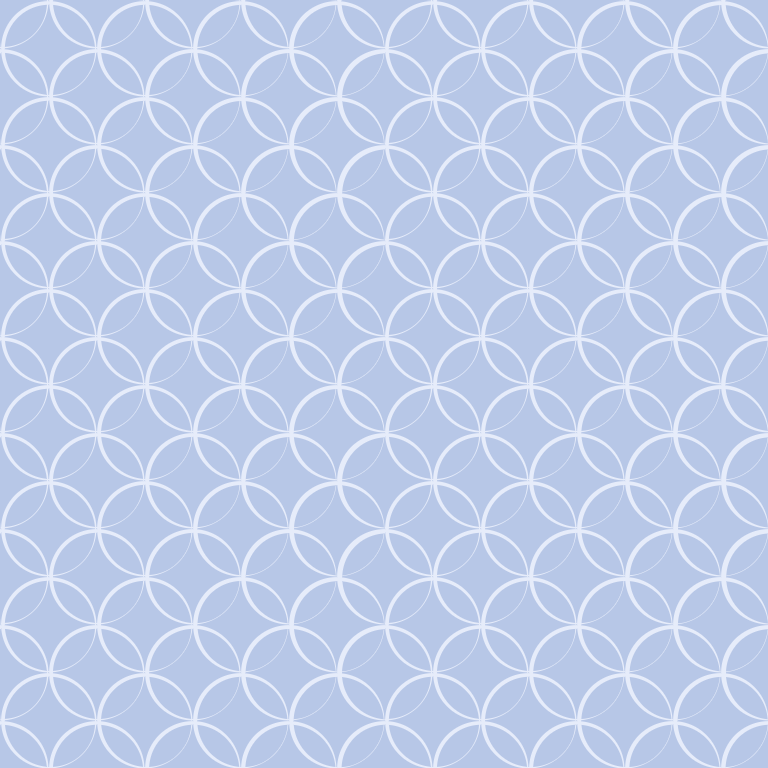
A Shadertoy shader for this pattern:

```glsl
// Interlaced circles drawn as tapering brush-like rings, pale on periwinkle blue.
#define BLOCKS 2.0        // blocks of varied rings across and down
#define STEPS 8.0         // ring radii per block
#define RADIUS 0.993      // outer radius, in lattice steps
#define WIDTH 0.054       // mean stroke width
#define TILT 0.031        // extra width towards the upper left
#define FLATTEN 0.008     // fuller sides across the tilt axis
#define DRIFT 0.017       // leftward weight gained along a block
#define SWELL 0.021       // upper-left weight gained in mid block
#define HAIRLINE 0.011    // thinnest stroke
#define INSET vec2(0.016, -0.016)
#define GROUND vec3(0.718, 0.780, 0.906)
#define STROKE vec3(0.902, 0.926, 0.982)

const float PI = 3.14159265;

// Stroke width in a direction, for the ring at a lattice point of the block
float strokeWidth(vec2 dir, vec2 node) {
    float along = node.x / STEPS;
    float down = 1.0 - node.y / STEPS;
    float bump = sin(PI * pow(down, 0.8));
    float t = dot(dir, vec2(-0.7071, 0.7071));
    float w = WIDTH + TILT * t - FLATTEN * (2.0 * t * t - 1.0);
    w += along * (SWELL * bump * along * t - DRIFT * dir.x);
    return max(w, HAIRLINE);
}

// Area coverage of one ring
float ring(vec2 p, vec2 node, float px) {
    vec2 v = p - node;
    float dist = length(v);
    float w = strokeWidth(v / max(dist, 1e-4), node);
    float outer = clamp((RADIUS - dist) / px + 0.5, 0.0, 1.0);
    float inner = clamp((RADIUS - w - dist) / px + 0.5, 0.0, 1.0);
    return outer - inner;
}

void mainImage(out vec4 fragColor, in vec2 fragCoord) {
    float steps = BLOCKS * STEPS;
    float px = steps / min(iResolution.x, iResolution.y);
    vec2 p = mod(fragCoord / iResolution.xy * steps - INSET, STEPS);

    // Each lattice cell is crossed by the rings of two opposite corners
    vec2 cell = floor(p);
    float parity = mod(cell.x + cell.y, 2.0);
    float ink = 0.0;
    for (int n = 0; n < 2; n++) {
        float side = float(n);
        vec2 corner = cell + vec2(side, abs(side - parity));
        ink = max(ink, ring(p, corner, px));
    }

    fragColor = vec4(mix(GROUND, STROKE, ink), 1.0);
}
```
